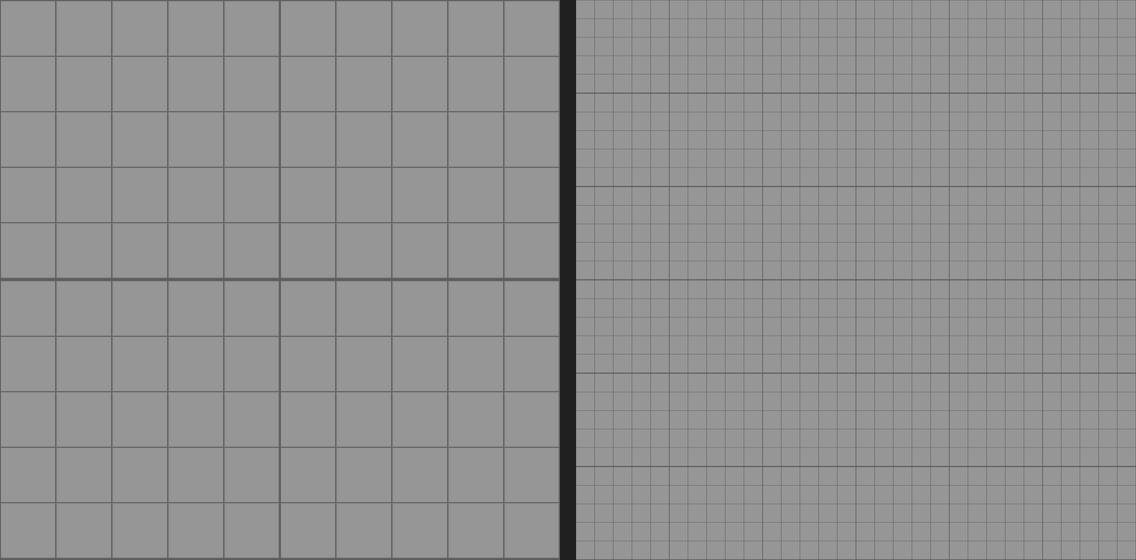
Left: one tile. Right: repeated 3 by 3.
This pattern is drawn by a Shadertoy shader. Its source:

```glsl
const vec3 FILL_COLOR = vec3(0.59);
const vec3 LINE_COLOR = vec3(0.37);
const float PANELS = 2.0;                        // panels per axis
const float CELLS = 5.0;                         // cells per panel and axis
const vec2 CELL_PITCH = vec2(0.1, 0.0991);       // spacing of thin lines
const vec2 THIN_WIDTH = vec2(0.0025, 0.0020);    // x: upright, y: level lines
const vec2 THICK_WIDTH = vec2(0.0039, 0.0061);
const vec2 GRID_OFFSET = vec2(-0.0003, 0.0009);

// Share of a pixel covered by a line, per axis
vec2 lineCoverage(vec2 dist, vec2 width, vec2 pixel) {
    vec2 nearSide = clamp(0.5 + (0.5 * width - dist) / pixel, 0.0, 1.0);
    vec2 farSide = clamp(0.5 - (0.5 * width + dist) / pixel, 0.0, 1.0);
    return nearSide - farSide;
}

void mainImage(out vec4 fragColor, in vec2 fragCoord) {
    vec2 uv = fragCoord / iResolution.xy;
    vec2 pixel = 1.0 / iResolution.xy;

    // Position measured from the panel centre
    float panelSize = 1.0 / PANELS;
    vec2 local = mod(uv - GRID_OFFSET, panelSize) - 0.5 * panelSize;

    // Thick lines on the panel borders
    vec2 borderDist = 0.5 * panelSize - abs(local);

    // Thin lines evenly spaced inside each panel
    float outermost = 0.5 * CELLS - 1.0;
    vec2 nearest = clamp(floor(local / CELL_PITCH) + 0.5, -outermost, outermost);
    vec2 cellDist = abs(local - nearest * CELL_PITCH);

    vec2 ink = max(lineCoverage(borderDist, THICK_WIDTH, pixel),
                   lineCoverage(cellDist, THIN_WIDTH, pixel));
    fragColor = vec4(mix(FILL_COLOR, LINE_COLOR, max(ink.x, ink.y)), 1.0);
}
```
